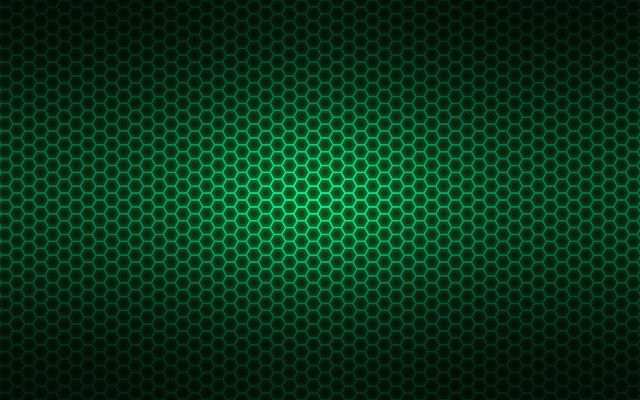
Reproduce this pattern procedurally as a WebGL 1 fragment shader.

```glsl
precision highp float;
// Glowing green honeycomb with a dark core in each cell, lit from the middle.
uniform vec2 u_resolution;

const float PI = 3.14159265;
const vec2 REPEATS = vec2(27.0, 29.0);
const vec2 LATTICE_OFFSET = vec2(0.22, 0.0);
const vec2 LIGHT_CENTER = vec2(0.49, 0.51);

// Offset from the nearest cell center; flat-topped cells are one unit high.
vec2 hexCell(vec2 p) {
  vec2 scale = vec2(sqrt(3.0), 1.0);
  vec2 a = (fract(p + 0.5) - 0.5) * scale;
  vec2 b = (fract(p) - 0.5) * scale;
  return dot(a, a) < dot(b, b) ? a : b;
}

// Hexagonal radius: 0 at the center, 0.5 on the cell border.
float hexRadius(vec2 p) {
  p = abs(p);
  return max(p.y, 0.8660254 * p.x + 0.5 * p.y);
}

// Antialiased stroke of the given half width.
float stroke(float dist, float halfWidth, float pixel) {
  return 1.0 - smoothstep(halfWidth - 0.5 * pixel, halfWidth + 0.5 * pixel, abs(dist));
}

// Central glow plus a broad horizontal band, periodic in both directions.
float lightAt(vec2 uv, vec2 center) {
  vec2 s = sin(PI * (uv - center));
  s *= s;
  float glow = exp(-2.2 * s.x - 1.9 * s.y);
  float band = 1.0 - s.y;
  return 0.12 + 0.29 * band + 0.61 * glow;
}

// Unlit color of one cell: fill, dark core, faint inner ring, halo and border.
vec3 cellColor(float radius, float pixel) {
  float border = 0.5 - radius;
  float core = 1.0 - smoothstep(0.25 - 0.5 * pixel, 0.25 + 0.5 * pixel, radius);
  vec3 color = vec3(0.045, 0.36, 0.12) * mix(1.0, 0.76, core);
  color += vec3(0.05, 0.06, 0.02) * stroke(radius - 0.25, 0.025, pixel);
  color += vec3(0.02, 0.28, 0.18) * exp(-border * 11.0);
  return mix(color, vec3(0.09, 0.92, 0.62), stroke(border, 0.055, pixel));
}

void main() {
  vec2 uv = gl_FragCoord.xy / u_resolution;
  float pixel = REPEATS.y / u_resolution.y;
  float radius = hexRadius(hexCell(uv * REPEATS - LATTICE_OFFSET));
  vec3 color = cellColor(radius, pixel) * lightAt(uv, LIGHT_CENTER);
  gl_FragColor = vec4(color + vec3(0.008, 0.008, 0.006), 1.0);
}
```
